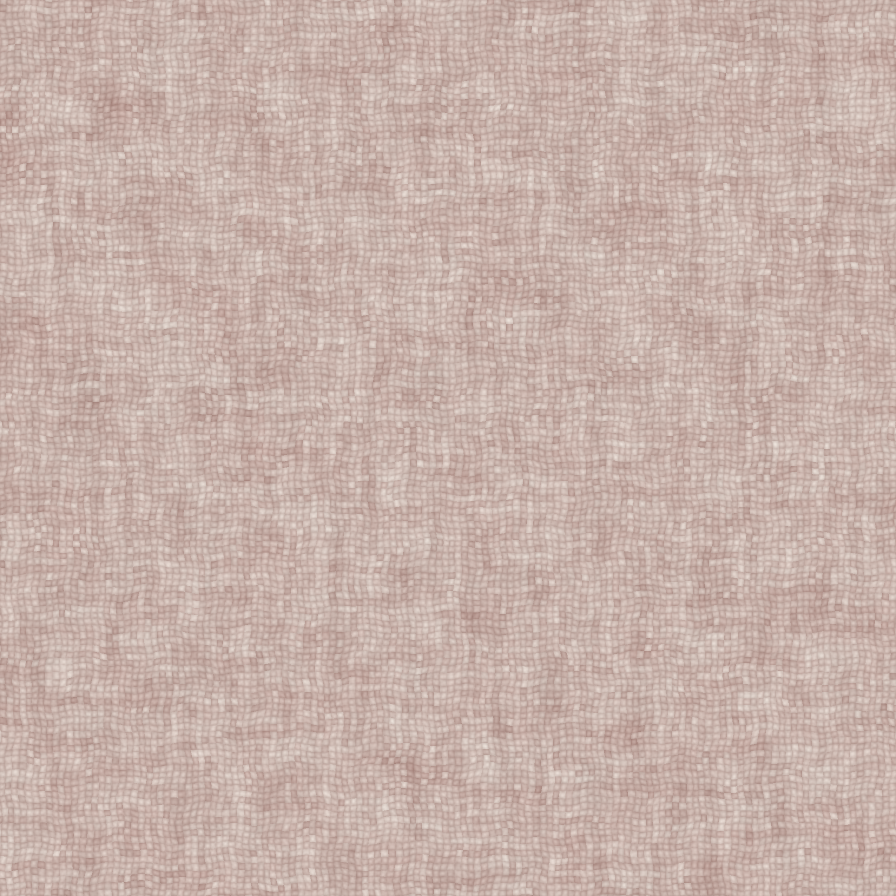
Write a WebGL 2 fragment shader that draws this texture.

```glsl
#version 300 es
precision highp float;

uniform vec2 u_resolution;
out vec4 fragColor;

float hash(vec2 p) {
    vec3 q = fract(p.xyx * vec3(0.1031, 0.1030, 0.0973));
    q += dot(q, q.yzx + 33.33);
    return fract((q.x + q.y) * q.z);
}

// Distance to the nearest scattered point
float cellular(vec2 p) {
    vec2 id = floor(p), f = fract(p);
    float nearest = 2.0;
    for (int y = -1; y <= 1; y++) {
        for (int x = -1; x <= 1; x++) {
            vec2 cell = vec2(x, y);
            vec2 point = vec2(hash(id + cell), hash(id + cell + 71.7));
            nearest = min(nearest, length(cell + point - f));
        }
    }
    return nearest;
}

// Slow change of shade along one yarn
float slub(float along, float yarn, float seed) {
    float a = 6.2832 * hash(vec2(yarn, seed));
    float b = 6.2832 * hash(vec2(yarn, seed + 9.0));
    return sin(along * 0.37 + a + sin(along * 0.13 + b)) + sin(along * 0.14 + b);
}

// Uneven yarn paths
vec2 wander(vec2 p) {
    vec2 q = p.yx;
    return 0.20 * sin(q * 0.43 + p * 0.11 + vec2(0.0, 2.0))
         + 0.13 * sin(q * 1.07 - p * 0.29 + vec2(4.0, 1.0))
         + 0.10 * sin(q * 0.19 + p * 0.83 + vec2(3.0, 5.0));
}

vec3 cloth(vec2 uv) {
    vec2 p = uv * 136.0;
    p += wander(p);
    vec2 id = floor(p), f = fract(p) - 0.5;

    // Plain weave: the upper yarn alternates at each crossing
    bool weftOver = mod(id.x + id.y, 2.0) < 0.5;
    vec2 local = weftOver ? f : f.yx;
    float bulge = cos(local.x * 2.5) * cos(local.y * 3.1416);
    float yarn = weftOver ? slub(p.x, id.y, 3.0) : slub(p.y, id.x, 57.0);

    // Crossed streaks and broad patches of dye
    float weftStreak = cellular(uv * vec2(13.0, 60.0)) - 0.5;
    float warpStreak = cellular(uv * vec2(48.0, 9.0) + 31.0) - 0.5;
    float patches = cellular(uv * vec2(11.0, 16.0) + 83.0) - 0.5;
    float fuzz = cellular(p * 1.7 + 17.0) - 0.5;

    float tone = 2.0 * (bulge - 0.48) + 0.36 * yarn
               + 1.1 * (hash(id + 13.0) - 0.5)
               - 0.9 * weftStreak - 1.0 * warpStreak - 0.5 * patches - 1.2 * fuzz;
    float rose = weftStreak + patches - 0.4 * yarn;
    return vec3(0.770, 0.680, 0.650) + vec3(0.050, 0.060, 0.060) * tone
         + vec3(0.004, -0.010, -0.010) * rose;
}

void main() {
    // Four samples soften the yarn edges
    vec3 colour = vec3(0.0);
    for (int i = 0; i < 4; i++) {
        vec2 offset = vec2(i % 2, i / 2) * 0.5 - 0.25;
        colour += cloth((gl_FragCoord.xy + offset) / u_resolution.y) * 0.25;
    }
    fragColor = vec4(colour, 1.0);
}
```
